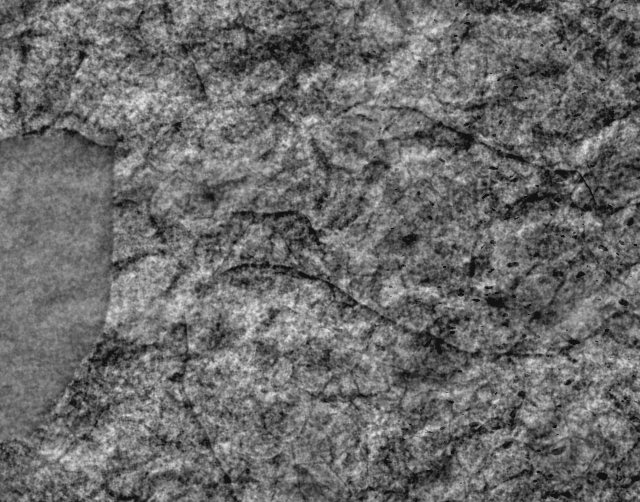
Reproduce this texture procedurally as a WebGL 1 fragment shader.

```glsl
precision highp float;
// Weathered grey rock face: grainy relief, shadowed ledges, cracks, pits and a smooth slab.

uniform vec2 u_resolution;

#define BASE_TONE 0.45
#define RELIEF_GAIN 0.22
#define GRAIN_GAIN 0.27
#define MOTTLE_GAIN 0.34
#define PATCH_GAIN 0.30
#define CRACK_GAIN 0.17
#define LEDGE_GAIN 0.33
#define PIT_GAIN 0.28
#define WARP 0.07
#define LIGHT_DIR vec2(-0.35, 0.94)

float hash(vec2 p) {
  vec3 q = fract(p.xyx * 0.1031);
  q += dot(q, q.yzx + 33.33);
  return fract((q.x + q.y) * q.z);
}

vec2 hash2(vec2 p) { return vec2(hash(p), hash(p + 71.7)); }

float noise(vec2 p) {
  vec2 i = floor(p), f = fract(p);
  f = f * f * (3.0 - 2.0 * f);
  return mix(mix(hash(i), hash(i + vec2(1, 0)), f.x),
             mix(hash(i + vec2(0, 1)), hash(i + 1.0), f.x), f.y);
}

float fbm(vec2 p) {
  float sum = 0.0, amp = 0.5;
  for (int i = 0; i < 5; i++) {
    sum += amp * noise(p);
    p = mat2(1.6, 1.2, -1.2, 1.6) * p + 17.3;
    amp *= 0.5;
  }
  return sum;
}

// Gap between the two nearest cell centres: zero on the cell borders.
float cellGap(vec2 p) {
  vec2 i = floor(p), f = fract(p);
  float near = 8.0, next = 8.0;
  for (int y = -1; y <= 1; y++)
    for (int x = -1; x <= 1; x++) {
      vec2 g = vec2(x, y);
      float d = length(g + hash2(i + g) - f);
      next = min(next, max(near, d));
      near = min(near, d);
    }
  return next - near;
}

vec2 roughen(vec2 p) {
  return p + WARP * (vec2(fbm(p * 9.0 + 3.1), fbm(p * 9.0 + 48.7)) - 0.48);
}

float relief(vec2 p) {
  vec2 q = roughen(p);
  float blocks = smoothstep(0.0, 0.45, cellGap(q * 5.5));
  float ridges = abs(fbm(q * 7.0 + 9.0) - 0.48);
  return 0.11 * fbm(q * 6.0) - 0.06 * ridges + 0.014 * blocks;
}

// Shadow under the line y = edge: sharp above, fading out below.
float ledge(vec2 p, float edge, float from, float to, float depth) {
  float d = edge - p.y;
  float span = smoothstep(from, from + 0.06, p.x) * (1.0 - smoothstep(to - 0.06, to, p.x));
  return span * smoothstep(-0.004, 0.003, d) * exp(-max(d, 0.0) / depth);
}

float ledges(vec2 p) {
  vec2 s = p.yx;
  float upper = 0.795 - 0.13 * smoothstep(0.75, 1.15, p.x) - 0.08 * smoothstep(1.14, 1.21, p.x);
  float middle = 0.42 + 0.05 * smoothstep(0.38, 0.48, p.x) - 0.185 * smoothstep(0.55, 0.98, p.x);
  float hollow = 0.57 - 0.06 * smoothstep(0.6, 0.66, p.x);
  float sum = ledge(p, upper, 0.38, 1.4, 0.007) * mix(0.55, 1.2, smoothstep(0.8, 1.0, p.x));
  sum += ledge(p, middle, 0.38, 1.13, 0.010);
  sum += 0.7 * ledge(p, hollow, 0.4, 0.7, 0.014) + 0.3 * ledge(p, hollow, 0.4, 0.72, 0.07);
  sum += ledge(p, 0.73 + 0.025 * sin(p.x * 18.0), -0.1, 0.27, 0.016);
  sum += 0.8 * ledge(p, 0.684 + 0.77 * (p.x - 0.274), 0.23, 0.46, 0.008);
  sum += 0.7 * ledge(s, 0.415 - 0.4 * (p.y - 0.79), 0.76, 1.1, 0.008);
  sum += 0.8 * ledge(s, 0.485 - 0.12 * smoothstep(-0.05, 0.25, p.y), -0.1, 0.4, 0.010);
  sum += 0.7 * ledge(s, 0.97 + 0.15 * abs(p.y - 0.82), 0.70, 0.93, 0.010);
  sum += 0.6 * ledge(s, 0.70 + 0.04 * sin(p.y * 16.0), 0.02, 0.40, 0.007);
  return sum + 0.4 * ledge(s, 0.9, 0.40, 0.68, 0.012);
}

// Scattered dark holes, one at most per grid cell.
float pits(vec2 p, float share) {
  vec2 i = floor(p);
  vec2 d = fract(p) - 0.3 - 0.4 * hash2(i);
  float radius = mix(0.08, 0.26, hash(i + 5.5));
  float hole = 1.0 - smoothstep(radius * 0.6, radius, length(d * vec2(0.8, 1.3)));
  return hole * step(hash(i + 19.1), share);
}

void main() {
  vec2 p = gl_FragCoord.xy / u_resolution.y;
  vec2 q = roughen(p);

  // Smooth recessed slab on the left.
  vec2 e = mix(p, q, 0.45);
  float side = 0.225 - 0.17 * (1.0 - smoothstep(0.08, 0.42, e.y)) - e.x;
  float inset = min(side, min(0.735 - e.y, e.y - 0.12));
  float slab = smoothstep(-0.003, 0.005, inset);
  float rough = 1.0 - slab;

  // Lit relief and broad tonal patches.
  float slope = (relief(p) - relief(p + 0.004 * LIGHT_DIR)) / 0.004;
  float tone = BASE_TONE + RELIEF_GAIN * clamp(slope, -1.1, 1.1) * mix(1.0, 0.3, slab);
  tone += PATCH_GAIN * (fbm(p * 3.5 + 21.0) - 0.48) * mix(1.0, 0.3, slab);
  tone -= 0.045 * smoothstep(0.65, 1.05, p.x);

  // Mineral mottling and fine grain.
  mat2 tilt = mat2(0.8, 0.6, -0.6, 0.8);
  float grain = noise(tilt * p * 140.0) - 0.5 + 0.8 * (noise(tilt * p * 290.0 + 31.0) - 0.5);
  tone += MOTTLE_GAIN * (fbm(q * 38.0) - 0.48) * mix(1.0, 0.4, slab);
  tone += GRAIN_GAIN * grain * mix(0.7 + 0.6 * noise(p * 8.0), 0.55, slab);

  // Broken networks of thin cracks.
  float broken = smoothstep(0.4, 0.65, fbm(p * 6.0 + 63.0));
  float cracks = (1.0 - smoothstep(0.01, 0.09, cellGap(q * 6.5 + 4.0))) * broken;
  cracks += 0.7 * (1.0 - smoothstep(0.02, 0.14, cellGap(q * 17.0))) * (1.0 - broken);
  tone -= CRACK_GAIN * cracks * rough;

  // Holes, mostly on the right, then deep shadows.
  float pitted = rough * mix(0.25, 1.0, smoothstep(0.6, 0.9, p.x));
  tone -= PIT_GAIN * pitted * max(pits(q * 24.0, 0.16), pits(q * 45.0 + 8.0, 0.14));
  tone -= 0.16 * slab * exp(-max(side, 0.0) / 0.014);
  tone -= LEDGE_GAIN * min(ledges(mix(p, q, 0.7)), 1.1) * (0.7 + 0.6 * noise(p * 14.0));

  gl_FragColor = vec4(vec3(clamp(tone, 0.07, 0.86)), 1.0);
}
```
